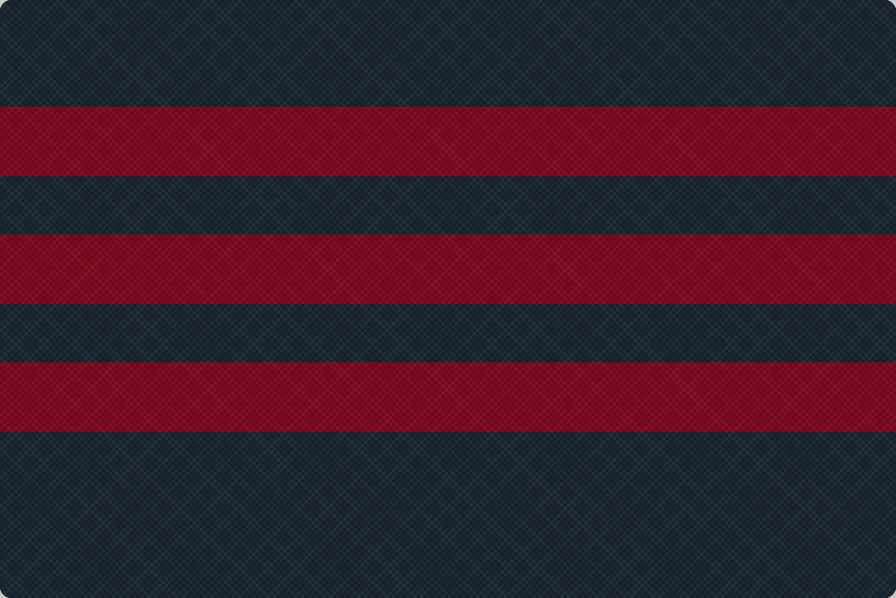
Reproduce this pattern procedurally as a WebGL 1 fragment shader.

```glsl
precision highp float;
uniform vec2 u_resolution;

const float PI = 3.14159265;
const float CELLS_ACROSS = 256.0;
const float LATTICE_ACROSS = 30.0;

// Soft-edged checker: 0 on dark cells, 1 on light cells
float checker(vec2 p, float cells) {
  vec2 wave = sin(PI * p * cells);
  return clamp(wave.x * wave.y, -0.5, 0.5) + 0.5;
}

// Thin crossing diagonals, repeated across the cloth
float diagonalLattice(vec2 p, float repeats) {
  vec2 diagonal = vec2(p.x + p.y, p.x - p.y) * repeats;
  vec2 ridge = smoothstep(0.72, 1.0, abs(cos(PI * diagonal)));
  return max(ridge.x, ridge.y);
}

// Slow layered sines vary the strength of neighbouring diamonds
float weaveVariation(vec2 p, float repeats) {
  float broad = sin(PI * p.x * repeats) * sin(PI * p.y * repeats);
  float fine = sin(PI * (p.x + p.y) * repeats * 1.5);
  return 0.72 + 0.18 * broad + 0.10 * fine;
}

// Horizontal stripe with antialiased edges
float stripe(float y, float center, float halfHeight, float blur) {
  return 1.0 - smoothstep(-blur, blur, abs(y - center) - halfHeight);
}

float roundedBox(vec2 p, vec2 halfSize, float radius) {
  vec2 q = abs(p) - halfSize + radius;
  return length(max(q, 0.0)) + min(max(q.x, q.y), 0.0) - radius;
}

vec3 cloth(vec3 dark, vec3 light, vec3 glint, float check, float lattice) {
  return mix(mix(dark, light, check), glint, lattice * check);
}

void main() {
  vec2 uv = gl_FragCoord.xy / u_resolution;
  vec2 p = gl_FragCoord.xy / u_resolution.x;
  float aspect = u_resolution.y / u_resolution.x;
  float pixel = 1.0 / u_resolution.x;

  // Woven surface
  float check = checker(p, CELLS_ACROSS);
  float lattice = diagonalLattice(p, LATTICE_ACROSS)
                * weaveVariation(p, LATTICE_ACROSS * 0.5);
  vec3 navy = cloth(vec3(0.088, 0.125, 0.165), vec3(0.112, 0.153, 0.193),
                    vec3(0.135, 0.200, 0.240), check, lattice);
  vec3 crimson = cloth(vec3(0.445, 0.028, 0.107), vec3(0.470, 0.046, 0.127),
                       vec3(0.525, 0.085, 0.165), check, lattice);

  // Three evenly spaced bands
  float bands = 0.0;
  for (int i = 0; i < 3; i++) {
    float center = 0.336 + 0.2138 * float(i);
    bands = max(bands, stripe(uv.y, center, 0.058, 0.6 / u_resolution.y));
  }
  vec3 color = mix(navy, crimson, bands);

  // Rounded corners over a pale ground
  vec2 halfSize = 0.5 * vec2(1.0, aspect);
  float edge = roundedBox(p - halfSize, halfSize, 0.014);
  float outside = smoothstep(-0.5 * pixel, 0.5 * pixel, edge - 0.5 * pixel);
  gl_FragColor = vec4(mix(color, vec3(0.78, 0.79, 0.80), outside), 1.0);
}
```
